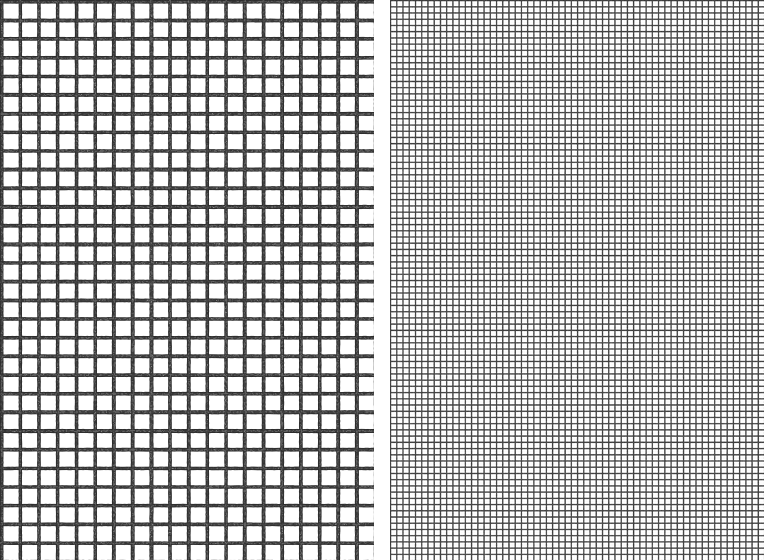
Left, the tile; right, the same tile 3 across and 3 down.
Reproduce this pattern procedurally as a WebGL 2 fragment shader.

```glsl
#version 300 es
precision highp float;
// Seamless grid of dark, grainy metal bars with square white openings.

uniform vec2 u_resolution;
out vec4 fragColor;

const vec2 CELLS = vec2(20.0, 30.0);   // repeats across and down
const float BAR_OFFSET = 0.09;         // bar centre inside its cell
const float BAR_HALF = 0.1;            // half of the bar width, in cells
const vec3 WHITE = vec3(1.0);
const vec3 RIM = vec3(0.17);
const vec3 BODY = vec3(0.26);
const vec3 GRAIN = vec3(0.38);
const vec3 GLINT = vec3(0.58);

// Integer hash of a lattice point, result in 0..1
float hash(vec2 p) {
  uvec2 q = uvec2(p) * uvec2(1597u, 3812u) + uvec2(911u, 357u);
  uint h = (q.x ^ (q.y << 7)) * 747796405u + 289133u;
  h = ((h >> ((h >> 28) + 4u)) ^ h) * 277803737u;
  h = (h >> 22) ^ h;
  return float(h & 65535u) / 65535.0;
}

// Value noise that wraps after a whole number of lattice steps
float wrapNoise(vec2 p, vec2 period) {
  vec2 i = floor(p);
  vec2 f = fract(p);
  f = f * f * (3.0 - 2.0 * f);
  vec2 a = mod(i, period);
  vec2 b = mod(i + 1.0, period);
  return mix(mix(hash(a), hash(vec2(b.x, a.y)), f.x),
             mix(hash(vec2(a.x, b.y)), hash(b), f.x), f.y);
}

// Signed distance to the nearest bar of one direction, in cells
float barDistance(float x, float count, float seed, float roughness) {
  float q = x - BAR_OFFSET;
  float id = floor(q + 0.5);
  float line = mod(id, count);
  float shift = (hash(vec2(line, seed)) - 0.5) * 0.02;
  float halfWidth = BAR_HALF + (hash(vec2(line, seed + 1.0)) - 0.5) * 0.018;
  return abs(q - id - shift) - halfWidth - roughness;
}

// Bar shading: dark rim, grey body, fine grain and a few glints
vec3 barColour(float depth, float grain, float speck, float pixel) {
  float core = smoothstep(0.02, 0.05 + 0.5 * pixel, depth);
  vec3 colour = mix(RIM, BODY, core);
  colour = mix(colour, GRAIN, core * smoothstep(0.45, 0.8, grain));
  colour = mix(colour, GLINT, core * 0.8 * smoothstep(0.86, 0.98, speck));
  return mix(colour, RIM, 0.6 * smoothstep(0.3, 0.1, grain));
}

void main() {
  vec2 uv = gl_FragCoord.xy / u_resolution;
  vec2 p = vec2(uv.x, 1.0 - uv.y) * CELLS;
  vec2 pixel = CELLS / u_resolution;

  // Grain and edge roughness
  float grain = wrapNoise(p * 16.0, CELLS * 16.0);
  float speck = wrapNoise(p * 19.0, CELLS * 19.0);
  float rough = (wrapNoise(p * 9.0, CELLS * 9.0) - 0.5) * 0.016;

  // Upright and level bars
  float upright = barDistance(p.x, CELLS.x, 3.0, rough);
  float level = barDistance(p.y, CELLS.y, 71.0, rough);
  vec2 coverage = clamp(0.5 - vec2(upright, level) / pixel, 0.0, 1.0);
  float bar = 1.0 - (1.0 - coverage.x) * (1.0 - coverage.y);

  float depth = -min(upright, level);
  vec3 metal = barColour(depth, grain, speck, max(pixel.x, pixel.y));
  fragColor = vec4(mix(WHITE, metal, bar), 1.0);
}
```
